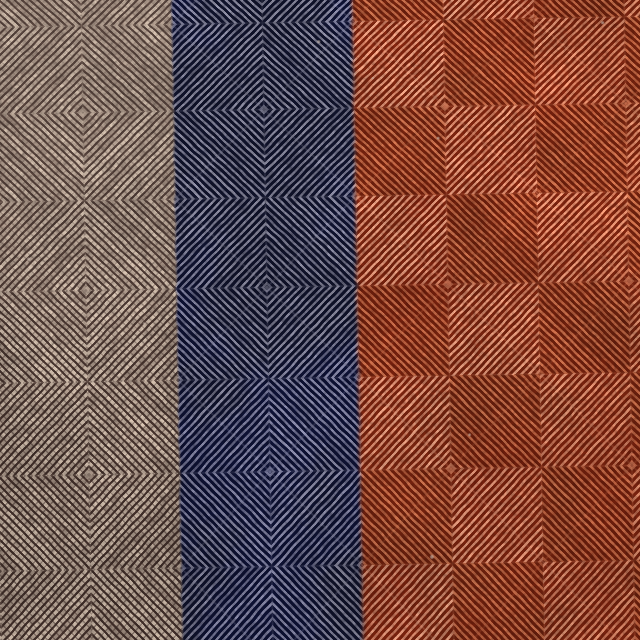
Write a WebGL 1 fragment shader that draws this texture.

```glsl
precision highp float;
uniform vec2 u_resolution;

const float PITCH = 0.1414;               // side of one square, a quarter tile
const float TILT = 0.017;
const float ROW_STRETCH = 0.009;          // rows grow slightly towards the bottom
const vec2 TILE_CENTER = vec2(0.417, 0.551);
const float RIBS = 12.0;                  // ribs along one square's edge

const vec3 GREY_DARK = vec3(0.25, 0.18, 0.16);
const vec3 GREY_LIGHT = vec3(0.72, 0.65, 0.59);
const vec3 BLUE_DARK = vec3(0.06, 0.07, 0.16);
const vec3 BLUE_LIGHT = vec3(0.48, 0.48, 0.56);
const vec3 RED_DARK = vec3(0.41, 0.12, 0.05);
const vec3 RED_LIGHT = vec3(0.84, 0.56, 0.45);
const vec3 ORANGE_RIB = vec3(0.70, 0.37, 0.24);
const vec3 DUST = vec3(0.80, 0.74, 0.70);

float hash(vec2 p) {
  return fract(sin(dot(p, vec2(127.1, 311.7))) * 43758.5453);
}

float noise(vec2 p) {
  vec2 i = floor(p);
  vec2 f = fract(p);
  f = f * f * (3.0 - 2.0 * f);
  return mix(mix(hash(i), hash(i + vec2(1.0, 0.0)), f.x),
             mix(hash(i + vec2(0.0, 1.0)), hash(i + vec2(1.0, 1.0)), f.x), f.y);
}

float fbm(vec2 p) {
  float sum = 0.0;
  float gain = 0.5;
  for (int i = 0; i < 4; i++) {
    sum += gain * noise(p);
    p = p * 2.03 + 17.0;
    gain *= 0.5;
  }
  return sum;
}

// Maps the canvas to square units, with a tile centre at zero.
vec2 toSquares(vec2 p, float angle, float stretch) {
  float c = cos(angle);
  float s = sin(angle);
  vec2 q = mat2(c, -s, s, c) * (p - TILE_CENTER) / PITCH;
  return q + vec2(0.0, stretch * q.y * q.y);
}

// Periodic raised bar covering the given share of each unit.
float bars(float x, float share, float blur) {
  float d = abs(fract(x) - 0.5) * 2.0;
  return 1.0 - smoothstep(share - blur, share + blur, d);
}

float line(float d, float halfWidth, float blur) {
  return 1.0 - smoothstep(halfWidth - blur, halfWidth + blur, d);
}

// Sparse bright grains, one candidate per grid cell.
float specks(vec2 p, float density, float blur) {
  vec2 cell = floor(p);
  vec2 center = 0.3 + 0.4 * vec2(hash(cell + 3.1), hash(cell + 8.7));
  float radius = 0.06 + 0.08 * hash(cell + 5.3);
  return step(1.0 - density, hash(cell)) * line(length(fract(p) - center), radius, blur);
}

void main() {
  vec2 p = gl_FragCoord.xy / u_resolution;
  float pixel = 1.0 / (min(u_resolution.x, u_resolution.y) * PITCH);
  vec2 q = toSquares(p, TILT, ROW_STRETCH);
  vec2 t = mod(q + 1.0, 2.0) - 1.0;
  vec2 a = abs(t);

  // Three coloured bands with soft joints
  float ragged = q.x + 0.02 * (noise(q * vec2(6.0, 14.0)) - 0.5);
  float pastGrey = smoothstep(-1.025, -0.975, ragged);
  float isRed = smoothstep(0.95, 1.04, ragged);
  float isGrey = 1.0 - pastGrey;
  float isBlue = pastGrey * (1.0 - isRed);

  // Concentric diamond ribs and the notches across them
  float ring = (a.x + a.y) * RIBS + 0.16 * (noise(q * 9.0) - 0.5);
  float across = (a.x - a.y) * RIBS;
  float blur = max(0.18, RIBS * 1.4 * pixel);
  float share = 0.60 * isGrey + 0.42 * isBlue + 0.43 * isRed;
  float rib = bars(ring, share, blur);
  float lower = 1.0 - smoothstep(0.2, 0.95, p.y);
  rib *= 1.0 - bars(across, 0.25, blur) * (0.12 + isGrey * (0.10 + 0.28 * lower));
  rib *= 0.82 + 0.36 * hash(vec2(floor(ring), dot(floor(q), vec2(7.0, 19.0))));
  rib *= 0.75 + 0.50 * noise(vec2(floor(ring) * 5.3, across * 0.9));
  rib = mix(rib, 0.60, isGrey * 0.25 * (1.0 - lower));

  // Rib direction decides how each square catches the light
  float lit = smoothstep(-pixel, pixel, -t.x * t.y);
  vec3 redRib = mix(ORANGE_RIB, RED_LIGHT, 0.10 + 0.90 * lit);
  redRib = mix(redRib, ORANGE_RIB * 1.1, 0.30 * smoothstep(0.65, 1.0, p.x));
  vec3 dark = GREY_DARK * isGrey + BLUE_DARK * isBlue + RED_DARK * isRed;
  vec3 light = GREY_LIGHT * isGrey + BLUE_LIGHT * isBlue + redRib * isRed;
  dark *= 1.0 + isRed * 0.10 * lit;
  vec3 color = mix(dark, light, clamp(rib, 0.0, 1.1));

  // Seams along square edges and tile diagonals
  vec2 edge = min(a, 1.0 - a);
  float seam = line(min(edge.x, edge.y), 0.010, pixel);
  float diagonal = line(abs(a.x - a.y) * 0.707, 0.008, pixel);
  color = mix(color, light, seam * 0.22);
  color = mix(color, light, diagonal * (0.08 + 0.22 * isBlue + 0.20 * isRed));
  color = mix(color, light, 0.5 * line(a.x + a.y, 0.025, pixel));

  // Stains, uneven dye, shading and dust
  color *= 0.88 + 0.24 * fbm(q * 1.3 + 4.0);
  color += isBlue * vec3(-0.01, -0.005, 0.035) * smoothstep(0.40, 0.65, fbm(q * 0.9));
  color += isRed * vec3(0.04, -0.005, -0.005) * (noise(q * 2.2 + 9.0) - 0.4);
  color *= 0.95 + 0.07 * smoothstep(0.0, 0.7, p.y);
  color *= 0.90 + 0.20 * noise(q * 42.0);
  color = mix(color, DUST, 0.6 * specks(q * 7.0, 0.006, 7.0 * pixel));

  gl_FragColor = vec4(clamp(color, 0.0, 1.0), 1.0);
}
```
